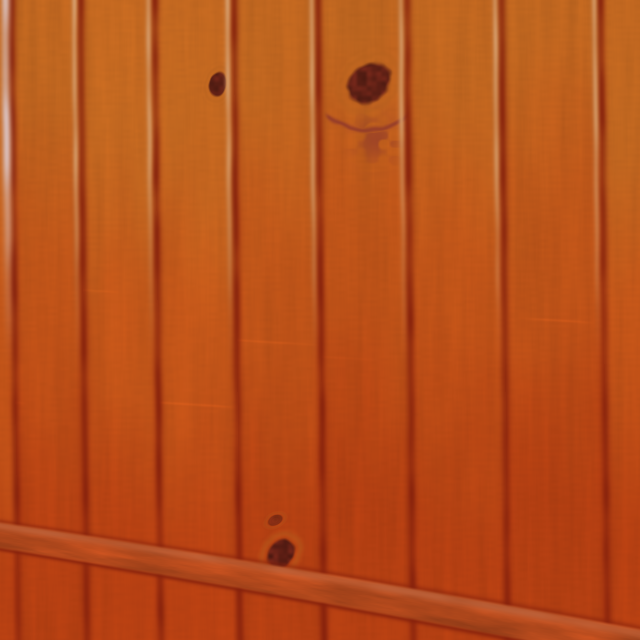
Give the GLSL for this texture, as a Shadertoy shader.

```glsl
// Varnished pine panelling: vertical boards that widen to the right, with dark
// grooves, glossy bevels, knots and a sloping rail across the lower part.
// Boards come from an inverted quadratic spacing; grain is stretched value noise.

// Groove k lies at x = START + STEP * k + GROWTH * k * k
const float START = 0.023;
const float STEP = 0.1037;
const float GROWTH = 0.00398;
const float LEAN = 0.010;           // sideways drift of grooves over the height
const float GROOVE_WIDTH = 0.0055;
const float BEVEL_OFFSET = -0.0100;
const float BEVEL_WIDTH = 0.0038;

const vec3 AMBER = vec3(0.760, 0.405, 0.125);
const vec3 ORANGE = vec3(0.755, 0.330, 0.095);
const vec3 RUSSET = vec3(0.715, 0.250, 0.070);
const vec3 GROOVE = vec3(0.520, 0.125, 0.045);
const vec3 BEVEL = vec3(0.830, 0.600, 0.400);
const vec3 GLARE = vec3(0.860, 0.770, 0.770);
const vec3 KNOT = vec3(0.330, 0.105, 0.075);
const vec3 SCAR = vec3(0.550, 0.210, 0.170);
const vec3 RAIL = vec3(0.700, 0.285, 0.110);
const vec3 RAIL_EDGE = vec3(0.740, 0.400, 0.250);

// Knots: centre, radii
const int KNOT_COUNT = 4;
const vec4 KNOTS[KNOT_COUNT] = vec4[KNOT_COUNT](
    vec4(0.340, 0.868, 0.014, 0.018), vec4(0.577, 0.870, 0.033, 0.030),
    vec4(0.439, 0.135, 0.021, 0.022), vec4(0.430, 0.187, 0.011, 0.008));

float hash(vec2 p) {
    return fract(sin(dot(p, vec2(127.1, 311.7))) * 43758.5453);
}

float noise(vec2 p) {
    vec2 i = floor(p), f = fract(p);
    f = f * f * (3.0 - 2.0 * f);
    return mix(mix(hash(i), hash(i + vec2(1, 0)), f.x),
               mix(hash(i + vec2(0, 1)), hash(i + vec2(1, 1)), f.x), f.y);
}

float fbm(vec2 p) {
    float sum = 0.0, amp = 0.5;
    for (int i = 0; i < 4; i++) {
        sum += amp * noise(p);
        p = p * 2.03 + 17.0;
        amp *= 0.5;
    }
    return sum;
}

// Soft ridge of the given half width around zero
float ridge(float d, float width) {
    return exp(-d * d / (width * width));
}

// Continuous board index at x, and its inverse
float boardIndex(float x) {
    return (sqrt(STEP * STEP + 4.0 * GROWTH * (x - START)) - STEP) / (2.0 * GROWTH);
}

float grooveX(float k) {
    return START + STEP * k + GROWTH * k * k;
}

// Board colour: amber above, russet below, with grain and per-board tone
vec3 boardWood(vec2 uv, float board) {
    vec2 q = uv + vec2(board * 3.7, board * 1.9);
    float tone = hash(vec2(board, 4.0)) - 0.5;
    float t = uv.y + 0.14 * tone + 0.28 * (fbm(q * vec2(9.0, 3.0)) - 0.47);
    vec3 col = mix(RUSSET, ORANGE, smoothstep(0.12, 0.52, t));
    col = mix(col, AMBER, smoothstep(0.48, 0.90, t));
    float grain = fbm(q * vec2(75.0, 5.0)) - 0.47;
    float fleck = noise(q * vec2(60.0, 210.0)) - 0.5;
    col *= 1.0 + 0.12 * grain + 0.025 * fleck + 0.03 * tone;
    // one faint cross scratch per board
    float scratchY = 0.35 + 0.4 * hash(vec2(board, 9.0)) - 0.06 * uv.x;
    float scratch = ridge(uv.y - scratchY, 0.0022) * smoothstep(0.4, 0.7, noise(q * 14.0));
    return col * (1.0 + 0.07 * scratch);
}

void addKnots(inout vec3 col, vec2 uv) {
    for (int i = 0; i < KNOT_COUNT; i++) {
        vec2 d = uv - KNOTS[i].xy, radii = KNOTS[i].zw;
        d.y -= 0.25 * d.x;
        float r = length(d / radii) + 0.16 * (noise(uv * 90.0) - 0.5);
        float strength = mix(0.45, 0.95, smoothstep(0.010, 0.014, radii.x));
        float rings = 0.5 + 0.5 * sin(r * 14.0);
        col *= 1.0 - 0.05 * rings * smoothstep(2.2, 1.0, r);
        col = mix(col, AMBER, 0.4 * ridge(r - 1.4, 0.25) * strength);
        vec3 core = KNOT * (0.85 + 0.5 * noise(uv * 130.0));
        col = mix(col, core, strength * smoothstep(1.14, 0.86, r));
    }
}

// Curved crack and bruised patch below the largest knot
void addScar(inout vec3 col, vec2 uv) {
    vec2 d = uv - vec2(0.573, 0.797);
    float inside = smoothstep(0.068, 0.058, abs(d.x));
    float crack = ridge(d.y - 6.0 * d.x * d.x - 0.008 * (noise(uv * 60.0) - 0.5), 0.0045);
    float patchFade = exp(-dot(d + vec2(-0.015, 0.014), d + vec2(-0.015, 0.014)) / 0.0012);
    float bruise = patchFade * smoothstep(0.35, 0.65, noise(uv * vec2(55.0, 80.0)));
    col = mix(col, SCAR, inside * max(0.75 * crack, 0.6 * bruise));
}

void addRail(inout vec3 col, vec2 uv, float px) {
    float top = 0.1836 - 0.148 * uv.x - 0.019 * uv.x * uv.x;
    float height = 0.040 + 0.012 * uv.x;
    float h = (top - uv.y) / height;          // 0 at upper edge, 1 at lower
    float soft = (0.0015 + px) / height;
    float streak = fbm(vec2(uv.x * 13.0, h * 3.5)) - 0.47;
    vec3 rail = RAIL * (1.0 + 0.40 * streak) * mix(1.05, 0.95, h);
    rail = mix(rail, RAIL_EDGE, 0.7 * ridge(h - 0.13, 0.16) * (0.6 + noise(uv * 25.0) * 0.5));
    col = mix(col, GROOVE, 0.45 * ridge(h + 0.04, 0.10) + 0.75 * ridge(h - 1.04, 0.10));
    col = mix(col, rail, smoothstep(-soft, soft, h) * smoothstep(1.0 + soft, 1.0 - soft, h));
}

void mainImage(out vec4 fragColor, in vec2 fragCoord) {
    vec2 uv = fragCoord / iResolution.xy;
    float px = 1.0 / iResolution.y;
    float x = uv.x + LEAN * (uv.y - 0.5) + 0.0015 * (noise(uv * vec2(3.0, 14.0)) - 0.5);
    float index = boardIndex(x);
    float groove = round(index);
    float d = x - grooveX(groove);

    vec3 col = boardWood(uv, floor(index));
    addKnots(col, uv);
    addScar(col, uv);

    // Groove shadow and the gloss on its left bevel, which fades downward
    float depth = 0.55 + 0.35 * noise(vec2(groove * 5.0, uv.y * 22.0));
    col = mix(col, GROOVE, depth * ridge(d, GROOVE_WIDTH + px));
    float gloss = smoothstep(0.40, 0.85, uv.y) * (0.55 + 0.45 * noise(vec2(groove * 7.0, uv.y * 16.0)));
    float glare = smoothstep(1.0, 0.0, groove);
    vec3 shine = mix(BEVEL, GLARE, glare);
    col = mix(col, shine, gloss * ridge(d - BEVEL_OFFSET, BEVEL_WIDTH * (1.0 + 0.6 * glare) + 0.5 * px));

    addRail(col, uv, px);
    fragColor = vec4(clamp(col, 0.0, 1.0), 1.0);
}
```
